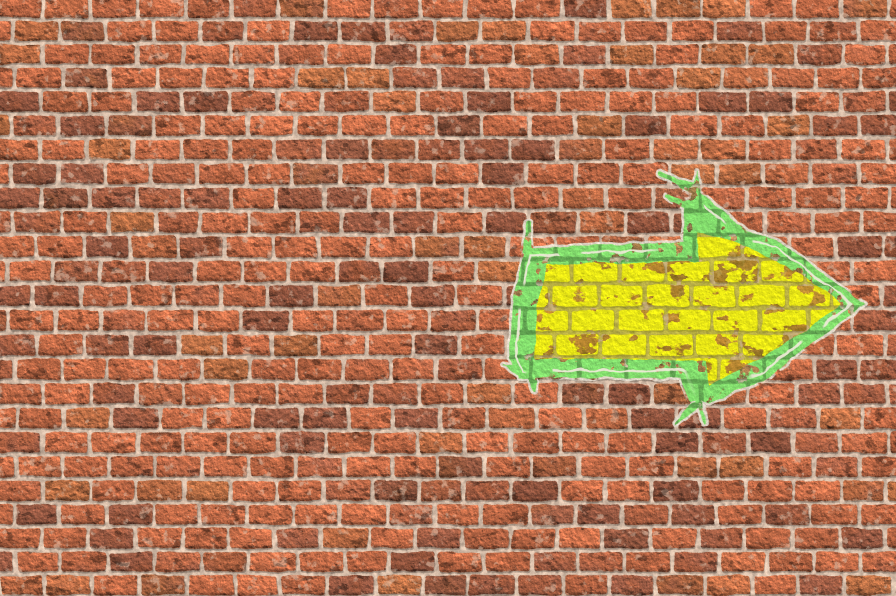
Write a Shadertoy shader that draws this texture.

```glsl
const vec2 BRICK = vec2(0.0793, 0.0412); // pitch of one brick and course
const vec2 ANCHOR = vec2(0.533, 0.483);  // a joint crossing
const float SQUEEZE = 0.09;  // courses thin out away from the anchor
const float JOINT = 0.007;
const float JITTER = 0.08;
const float CORNER = 0.004;
const float HALO = 0.0042;
const float SPIKE_BASE = 0.0085;
const float SPIKE_TIP = 0.002;
const float SHADOW = 0.26;

const vec3 MORTAR = vec3(0.89, 0.785, 0.7);
const vec3 CLAY = vec3(0.765, 0.425, 0.285);
const vec3 BURNT = vec3(0.54, 0.325, 0.25);
const vec3 OCHRE = vec3(0.74, 0.46, 0.28);
const vec3 YELLOW = vec3(0.94, 0.93, 0.09);
const vec3 RUST = vec3(0.62, 0.5, 0.14);
const vec3 GREEN = vec3(0.53, 0.89, 0.44);
const vec3 CHALK = vec3(0.95, 0.92, 0.86);

// Outer border of the arrow, clockwise from its upper left
const vec2 BORDER[16] = vec2[](
  vec2(.886, .583), vec2(1.154, .594), vec2(1.152, .661), vec2(1.181, .675),
  vec2(1.26, .612), vec2(1.315, .594), vec2(1.407, .528), vec2(1.459, .49),
  vec2(1.386, .435), vec2(1.289, .362), vec2(1.197, .325), vec2(1.165, .325),
  vec2(1.148, .366), vec2(.876, .366), vec2(.858, .4), vec2(.866, .498));

// Yellow core of the arrow
const vec2 CORE[12] = vec2[](
  vec2(.923, .557), vec2(1.179, .561), vec2(1.177, .61), vec2(1.244, .594),
  vec2(1.358, .535), vec2(1.421, .49), vec2(1.362, .447), vec2(1.28, .398),
  vec2(1.197, .354), vec2(1.193, .396), vec2(.902, .4), vec2(.907, .484));

// Brush spikes: root in xy, tip in zw
const vec4 SPIKES[8] = vec4[](
  vec4(.89, .579, .892, .626), vec4(1.173, .661, 1.177, .713),
  vec4(1.165, .685, 1.114, .709), vec4(1.157, .657, 1.124, .671),
  vec4(1.177, .335, 1.189, .289), vec4(1.173, .319, 1.14, .289),
  vec4(.898, .374, .902, .344), vec4(.876, .378, .85, .388));

float hash(vec2 p) {
  vec3 q = fract(vec3(p.xyx) * 0.1031);
  q += dot(q, q.yzx + 33.33);
  return fract((q.x + q.y) * q.z);
}

float noise(vec2 p) {
  vec2 i = floor(p), f = fract(p);
  f *= f * (3.0 - 2.0 * f);
  return mix(mix(hash(i), hash(i + vec2(1, 0)), f.x),
             mix(hash(i + vec2(0, 1)), hash(i + vec2(1, 1)), f.x), f.y);
}

float fbm(vec2 p) {
  float sum = 0.0, amp = 0.53;
  for (int i = 0; i < 4; i++) {
    sum += amp * noise(p);
    p = mat2(1.6, 1.2, -1.2, 1.6) * p + 17.3;
    amp *= 0.5;
  }
  return sum;
}

float jointAt(float col, float row) { return col + JITTER * hash(vec2(col, row) + 90.0); }

// Distance to the brick, its id, and local height from -1 to 1
vec4 brickAt(vec2 p) {
  vec2 g = p - ANCHOR;
  g.y *= 1.0 + SQUEEZE * g.y * g.y;
  g /= BRICK;
  float row = floor(g.y);
  float drift = 0.018 * min(row * row, 10.0);
  drift += step(4.5, abs(row)) * 0.16 * (hash(vec2(row + 60.0, 3.0)) - 0.5);
  float x = g.x - 0.41 * mod(row, 2.0) - drift + 0.5 * JITTER;
  float col = floor(x);
  col -= 1.0 - step(jointAt(col, row), x);
  float left = jointAt(col, row), right = jointAt(col + 1.0, row);
  vec2 local = vec2(x - 0.5 * (left + right), g.y - row - 0.5) * BRICK;
  vec2 halfSize = 0.5 * (vec2(right - left, 1.0) * BRICK - JOINT);
  vec2 e = abs(local) - halfSize + CORNER;
  float d = length(max(e, 0.0)) + min(max(e.x, e.y), 0.0) - CORNER;
  return vec4(d, col, row, local.y / halfSize.y);
}

// Adds one polygon edge to a squared distance (x) and inside sign (y)
void addEdge(vec2 p, vec2 a, vec2 b, inout vec2 s) {
  vec2 e = b - a, w = p - a;
  vec2 gap = w - e * clamp(dot(w, e) / dot(e, e), 0.0, 1.0);
  s.x = min(s.x, dot(gap, gap));
  bvec3 c = bvec3(p.y >= a.y, p.y < b.y, e.x * w.y > e.y * w.x);
  if (all(c) || !any(c)) s.y = -s.y;
}

float spike(vec2 p, vec4 s) {
  vec2 e = s.zw - s.xy, w = p - s.xy;
  float t = clamp(dot(w, e) / dot(e, e), 0.0, 1.0);
  return length(w - e * t) - mix(SPIKE_BASE, SPIKE_TIP, t);
}

float fill(float d, float soft) { return 1.0 - smoothstep(-soft, soft, d); }

void mainImage(out vec4 fragColor, in vec2 fragCoord) {
  vec2 p = fragCoord / iResolution.xy * vec2(1.512, 1.0);
  float soft = 0.8 / iResolution.y;
  float grain = fbm(p * 150.0), blotch = fbm(p * 45.0 + 40.0) - 0.5;
  float relief = grain - fbm((p + vec2(0.001, 0.002)) * 150.0);

  // Brick wall with ragged edges and shaded joints
  vec2 q = p + 0.003 * (vec2(noise(p * 28.0), noise(p * 28.0 + 70.0)) - 0.5);
  float ragged = 0.005 * blotch + 0.002 * (grain - 0.5);
  vec4 b = brickAt(q);
  float brick = fill(b.x + ragged, soft);
  float shade = fill(brickAt(q + vec2(-0.001, 0.0028)).x + ragged, 0.0015);
  float tone = hash(b.yz + 130.0);
  vec3 clay = mix(CLAY, OCHRE, 0.7 * smoothstep(0.7, 0.95, hash(b.yz + 310.0)));
  clay = mix(clay, BURNT, 0.85 * smoothstep(0.5, 1.0, tone + 0.6 * blotch));
  clay *= 0.9 + 0.14 * hash(b.yz + 510.0) + 0.34 * blotch;
  clay *= 1.0 + 1.1 * relief + 0.07 * b.w - 0.22 * smoothstep(0.65, 0.95, -b.w);
  clay = mix(clay, MORTAR, 0.5 * smoothstep(0.62, 0.8, fbm(p * 75.0 + 9.0)));
  clay *= 1.0 - 0.32 * smoothstep(0.62, 0.76, fbm(p * vec2(60, 95) + 200.0));
  vec3 mortar = MORTAR * (0.71 + 0.45 * grain) * (1.0 - SHADOW * shade);
  vec3 color = mix(mortar, clay, brick), wall = color;

  // Arrow distances with a rough brush edge
  vec2 outer = vec2(9, 1), inner = outer;
  for (int i = 0; i < 16; i++) addEdge(p, BORDER[i], BORDER[(i + 1) % 16], outer);
  for (int i = 0; i < 12; i++) addEdge(p, CORE[i], CORE[(i + 1) % 12], inner);
  float border = outer.y * sqrt(outer.x);
  float core = inner.y * sqrt(inner.x) + 0.008 * blotch;
  for (int i = 0; i < 8; i++) border = min(border, spike(p, SPIKES[i]));
  border += 0.009 * blotch;

  // Chalk halo, green band with streaks, worn yellow core
  float light = mix(0.74, 1.0, brick) * (0.97 + 0.5 * relief);
  float halo = fill(border - HALO, soft) * smoothstep(0.24, 0.36, fbm(p * 38.0 + 5.0));
  color = mix(color, CHALK * (0.95 + 0.4 * relief), 0.92 * halo);
  float chips = smoothstep(0.64, 0.72, fbm(p * 55.0 + 300.0));
  color = mix(color, mix(GREEN * light, wall, 0.8 * chips), fill(border, soft));
  float streak = fill(abs(border + 0.012) - 0.002 - 0.0024 * blotch, soft);
  streak *= smoothstep(0.4, 0.5, noise(p * 24.0 + 11.0)) * step(0.0, core);
  color = mix(color, CHALK, 0.9 * streak);
  float wear = fbm(p * vec2(42, 60) + 120.0) + 0.16 * (tone - 0.5);
  wear = smoothstep(0.62, 0.7, wear + 0.11 * smoothstep(1.14, 1.26, p.x));
  vec3 yellow = mix(YELLOW * light, mix(wall, RUST, 0.5), 0.85 * wear);
  yellow = mix(yellow, mortar, 0.35 - 0.35 * brick);
  color = mix(color, yellow, fill(core, soft));

  fragColor = vec4(clamp(color, 0.0, 1.0), 1.0);
}
```
